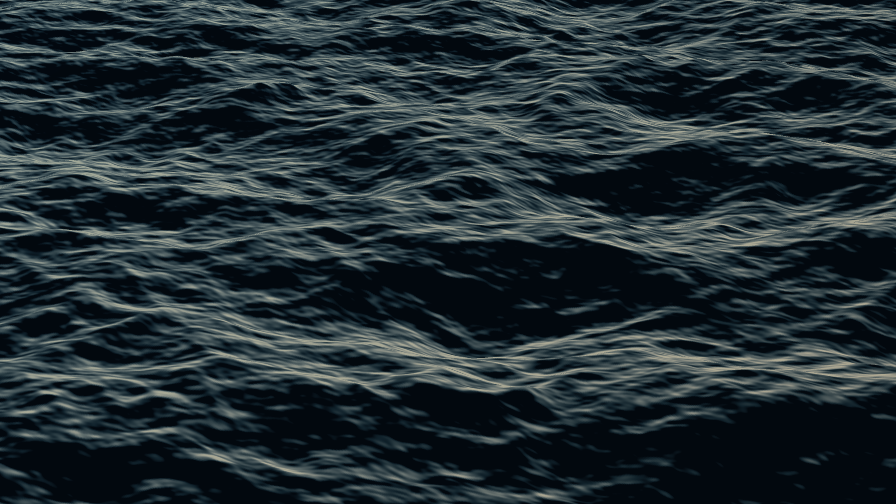
Give the GLSL for this texture, as a Shadertoy shader.

```glsl
// Dark open sea at dusk, seen obliquely through a long lens.
// A ridged noise height field is ray marched so that crests hide what lies behind;
// slopes facing the viewer stay dark, slopes turned away mirror the pale sky.

const float HORIZON = 1.9;        // height of the vanishing line, in canvas heights
const float FOCAL = 3.2;          // lens length, sets how grazing the view is
const float CAMERA_HEIGHT = 1.9;
const float CREST_TOP = 0.05;     // height range searched by the march
const float TROUGH_BOTTOM = -0.2;
const int MARCH_STEPS = 24;
const int REFINE_STEPS = 5;
const int SAMPLES = 3;            // antialiasing samples per pixel

const int WAVE_OCTAVES = 4;       // ridged waves that shape the surface
const int ALL_OCTAVES = 7;        // waves plus fine ripples, for the shading
const float BASE_FREQUENCY = 1.3;
const float BASE_HEIGHT = 0.21;
const float LACUNARITY = 1.9;
const float GAIN = 0.485;
const float CREST_ROUNDING = 0.006;
const float CREST_STRETCH = 1.8;  // crests are longer than they are deep
const float CREST_TILT = 0.45;    // spread of wave directions, radians

const vec2 LIGHT_AXIS = vec2(0.2, 0.98);
const float SLOPE_STEP = 0.004;
const float DARK_SLOPE = 0.545;   // facing value at which reflection vanishes
const float TONE_STEP = 0.122;    // facing change from one tone to the next

const int TONES = 7;
const vec3 SEA_TONES[TONES] = vec3[TONES](
    vec3(0.007, 0.030, 0.056),
    vec3(0.06, 0.13, 0.17),
    vec3(0.16, 0.23, 0.26),
    vec3(0.27, 0.33, 0.35),
    vec3(0.39, 0.44, 0.44),
    vec3(0.54, 0.56, 0.53),
    vec3(0.66, 0.66, 0.59));

// Unit gradient for a lattice point
vec2 latticeGradient(vec2 cell) {
    vec3 p = fract(vec3(cell.xyx) * vec3(0.1031, 0.1030, 0.0973));
    p += dot(p, p.yzx + 33.33);
    float angle = 6.2832 * fract((p.x + p.y) * p.z);
    return vec2(cos(angle), sin(angle));
}

float gradientNoise(vec2 p) {
    vec2 cell = floor(p);
    vec2 f = p - cell;
    vec2 fade = f * f * f * (f * (f * 6.0 - 15.0) + 10.0);
    vec2 e = vec2(1.0, 0.0);
    float a = dot(latticeGradient(cell), f);
    float b = dot(latticeGradient(cell + e.xy), f - e.xy);
    float c = dot(latticeGradient(cell + e.yx), f - e.yx);
    float d = dot(latticeGradient(cell + e.xx), f - e.xx);
    return mix(mix(a, b, fade.x), mix(c, d, fade.x), fade.y);
}

// Sea height: pointed crests for the large octaves, plain ripples for the small
float seaHeight(vec2 p, int octaves) {
    float height = 0.0;
    float amplitude = BASE_HEIGHT;
    float frequency = BASE_FREQUENCY;
    for (int i = 0; i < octaves; i++) {
        float octave = float(i);
        float tilt = CREST_TILT * sin(2.4 * octave + 0.6);
        float c = cos(tilt), s = sin(tilt);
        vec2 q = mat2(c, s, -s, c) * p * vec2(1.0 / CREST_STRETCH, 1.0);
        float n = gradientNoise(q * frequency + 17.3 * (octave + 1.0));
        height += amplitude * (i < WAVE_OCTAVES ? 0.18 - sqrt(n * n + CREST_ROUNDING) : 0.84 * n);
        amplitude *= GAIN;
        frequency *= LACUNARITY;
    }
    return height;
}

// First point of the sea surface along a view ray, as (across, away)
vec2 hitSea(vec3 ray) {
    float near = (CAMERA_HEIGHT - CREST_TOP) / -ray.y;
    float far = (CAMERA_HEIGHT - TROUGH_BOTTOM) / -ray.y;
    float stride = (far - near) / float(MARCH_STEPS);
    float t = near;
    for (int i = 0; i < MARCH_STEPS; i++) {
        if (CAMERA_HEIGHT + ray.y * t < seaHeight(ray.xz * t, WAVE_OCTAVES)) break;
        t += stride;
    }
    for (int i = 0; i < REFINE_STEPS; i++) {
        stride *= 0.5;
        bool below = CAMERA_HEIGHT + ray.y * t < seaHeight(ray.xz * t, WAVE_OCTAVES);
        t += below ? -stride : stride;
    }
    return ray.xz * t;
}

vec3 seaColor(vec2 uv, float aspect) {
    vec3 ray = vec3(uv.x - 0.5 * aspect, uv.y - HORIZON, FOCAL);
    vec2 p = hitSea(ray);

    // How far the surface turns towards the viewer
    float slope = (seaHeight(p + LIGHT_AXIS * SLOPE_STEP, ALL_OCTAVES)
                 - seaHeight(p - LIGHT_AXIS * SLOPE_STEP, ALL_OCTAVES)) / (2.0 * SLOPE_STEP);
    float facing = slope - 0.6 * ray.y / FOCAL;
    facing += 0.08 * (1.0 - smoothstep(0.0, 0.2, uv.y));

    // Sky reflection through the tone ramp
    float tone = (DARK_SLOPE - facing) / TONE_STEP;
    vec3 color = SEA_TONES[0];
    for (int i = 1; i < TONES; i++) {
        color = mix(color, SEA_TONES[i], clamp(tone - float(i - 1), 0.0, 1.0));
    }

    // Cooler far left, warmer near right
    float warmth = clamp(0.5 + 0.4 * (uv.x / aspect - uv.y), 0.0, 1.0);
    return color * mix(vec3(0.92, 1.0, 1.03), vec3(1.07, 1.0, 0.95), warmth);
}

void mainImage(out vec4 fragColor, in vec2 fragCoord) {
    float aspect = iResolution.x / iResolution.y;
    vec3 color = vec3(0.0);
    for (int i = 0; i < SAMPLES; i++) {
        float k = (float(i) + 0.5) / float(SAMPLES) - 0.5;
        vec2 jitter = vec2(fract(2.0 * k + 0.5) - 0.5, k);
        color += seaColor((fragCoord + jitter) / iResolution.y, aspect);
    }
    fragColor = vec4(color / float(SAMPLES), 1.0);
}
```
